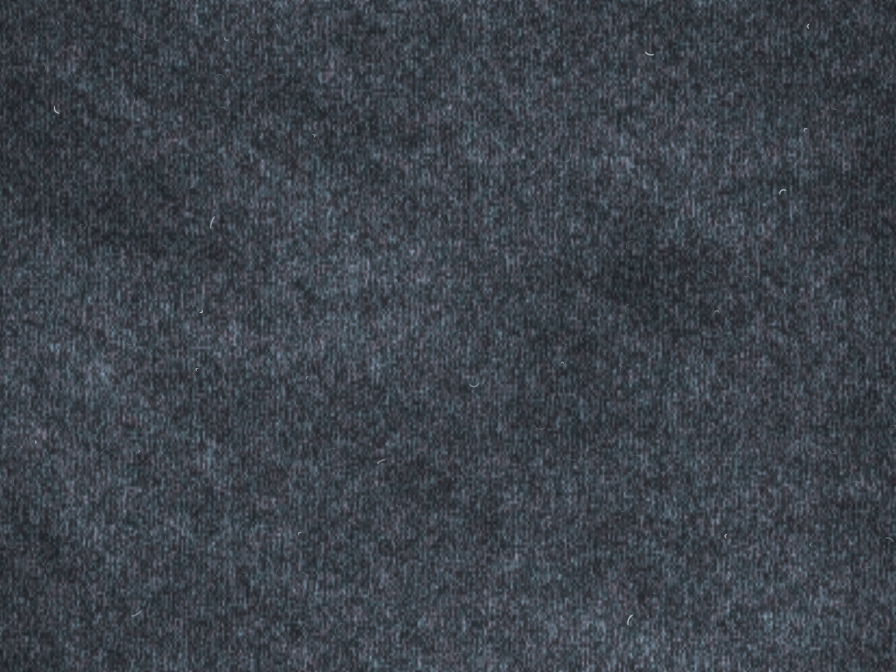
This texture is drawn by a Shadertoy shader. Its source:

```glsl
// Dark blue-grey knitted cotton with fine vertical ribs, soft creases and stray lint.

#define CLOTH_COLOR vec3(0.234, 0.258, 0.290)
#define LINT_COLOR vec3(0.74, 0.78, 0.80)
#define RIBS 124.0           // ribs per canvas height
#define RIB_DEPTH 0.09
#define STITCH_CONTRAST 0.42
#define GRAIN_SCALE vec2(310.0, 230.0)
#define GRAIN_CONTRAST 0.66
#define FUZZ_CONTRAST 0.32
#define FOLD_CONTRAST 0.62
#define CREASE_CONTRAST 0.45
#define TINT_JITTER 0.10
#define LINT_DENSITY 0.22

const float TAU = 6.2831853;

// Integer hash of a lattice cell, giving four values in 0..1
vec4 hash4(vec2 cell) {
    uvec4 v = uvec4(ivec4(ivec2(cell), 17, 59));
    v = v * 1664525u + 1013904223u;
    for (int i = 0; i < 2; i++) {
        v.x += v.y * v.w;
        v.y += v.z * v.x;
        v.z += v.x * v.y;
        v.w += v.y * v.z;
        v ^= v >> 16u;
    }
    return vec4(v >> 8u) / 16777216.0;
}

// Smooth value noise centred on zero
float noise(vec2 p) {
    vec2 i = floor(p), f = fract(p);
    f = f * f * (3.0 - 2.0 * f);
    float bottom = mix(hash4(i).x, hash4(i + vec2(1, 0)).x, f.x);
    float top = mix(hash4(i + vec2(0, 1)).x, hash4(i + vec2(1, 1)).x, f.x);
    return mix(bottom, top, f.y) - 0.5;
}

float fbm(vec2 p) {
    float sum = 0.0, amp = 0.5;
    for (int i = 0; i < 5; i++) {
        sum += amp * noise(p);
        p = mat2(1.6, 1.2, -1.2, 1.6) * p + 11.3;
        amp *= 0.5;
    }
    return sum;
}

// Broad shading of the uneven cloth plus side-lit creases
float folds(vec2 p) {
    vec2 q = vec2(p.x * 2.4, p.y * 4.2 + p.x * 0.9);
    q += 0.6 * vec2(noise(p * 3.0 + 5.0), noise(p * 3.0 + 31.0));
    float broad = fbm(q + 40.0);
    float crease = fbm(q * 2.2 + 70.0) - fbm(q * 2.2 + vec2(70.12, 70.3));
    return FOLD_CONTRAST * broad + CREASE_CONTRAST * crease;
}

// Short bent fibres, at most one per grid cell; sizes are in cell units
float lint(vec2 p, float grid, float density, float reach, float width) {
    vec2 g = p * grid, cell = floor(g);
    vec4 place = hash4(cell + grid * 13.0);
    vec4 shape = hash4(cell + grid * 29.0);
    vec2 q = fract(g) - 0.25 - 0.5 * place.xy;
    float c = cos(TAU * place.z), s = sin(TAU * place.z);
    q = mat2(c, -s, s, c) * q;
    float halfLength = reach * mix(0.15, 1.0, shape.x * shape.x);
    q.y -= (shape.y - 0.5) * 1.2 * q.x * q.x / halfLength;
    q.x = max(abs(q.x) - halfLength, 0.0);
    float soft = 0.7 * grid / iResolution.y;
    float cover = 1.0 - smoothstep(max(width - soft, 0.0), width + soft, length(q));
    return cover * step(place.w, density) * mix(0.35, 1.0, shape.z);
}

void mainImage(out vec4 fragColor, in vec2 fragCoord) {
    vec2 p = fragCoord / iResolution.y;
    float aspect = iResolution.x / iResolution.y;

    // Ribs and the stitches running along them
    float ribX = p.x * RIBS + 1.6 * noise(p * vec2(5.0, 3.0)) + 0.5 * noise(p * 45.0);
    float rib = -cos(TAU * ribX);
    float stitch = noise(vec2(floor(ribX), p.y * 125.0));
    stitch *= 0.65 + 0.35 * rib;

    // Yarn grain and clumps of fuzz
    float grain = noise(p * GRAIN_SCALE + 200.0);
    float fuzz = noise(p * vec2(130.0, 85.0) + 400.0) + 0.5 * noise(p * 48.0 + 90.0);

    // Slight darkening towards the sides
    float side = abs(p.x / aspect - 0.5) * 2.0;
    float shade = folds(p) - 0.12 * smoothstep(0.8, 1.0, side);
    shade += RIB_DEPTH * rib + STITCH_CONTRAST * stitch;
    shade += GRAIN_CONTRAST * grain + FUZZ_CONTRAST * fuzz;

    // Uneven dye: red and blue drift against each other
    float tint = TINT_JITTER * (noise(p * 190.0 + 700.0) + noise(p * 70.0 + 800.0));
    vec3 color = CLOTH_COLOR * exp(shade + tint * vec3(1.0, -0.5, -0.3));

    // Faint fibres lying in the surface, then a few bright specks
    float fibres = lint(p, 23.0, 0.45, 0.2, 0.012);
    float specks = lint(p, 8.0, LINT_DENSITY, 0.07, 0.009);
    color = mix(color, LINT_COLOR, 0.22 * fibres);
    color = mix(color, LINT_COLOR, 0.85 * specks);

    fragColor = vec4(color, 1.0);
}
```
